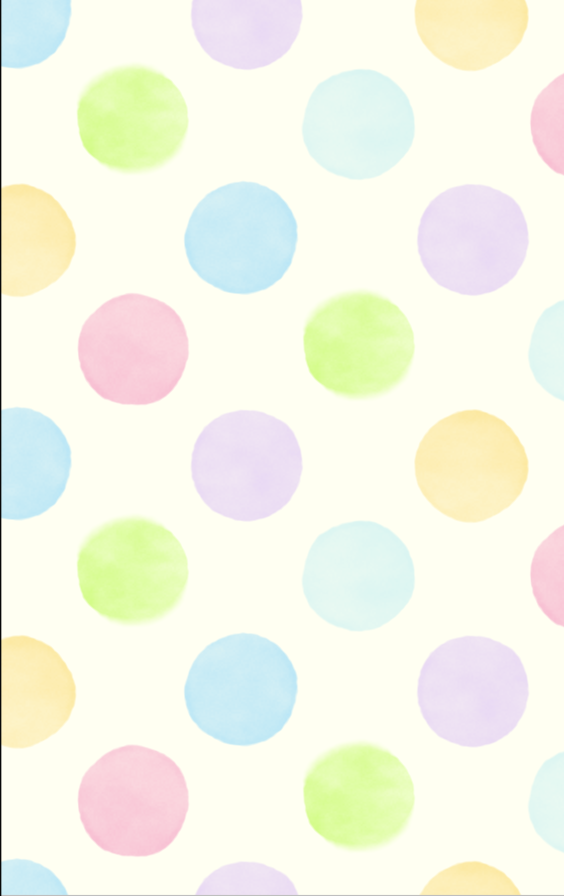
Reproduce this pattern procedurally as a Shadertoy shader.

```glsl
const vec3 PAPER = vec3(1.0, 1.0, 0.95);
const vec2 SPACING = vec2(0.2525, 0.126);   // dot pitch along a row, row pitch
const vec2 FIRST_DOT = vec2(0.021, 0.0163); // from the top left corner
const float RADIUS = 0.0622;

// Order: blue, lilac, yellow, green, aqua, pink
const vec3 PIGMENT[6] = vec3[6](
    vec3(0.765, 0.915, 0.962), vec3(0.918, 0.86, 0.955), vec3(0.99, 0.925, 0.68),
    vec3(0.865, 0.99, 0.62), vec3(0.865, 0.963, 0.95), vec3(0.975, 0.785, 0.843));
const vec2 NUDGE[6] = vec2[6](
    vec2(-0.004, 0.002), vec2(0.002, 0.001), vec2(0.0, 0.0),
    vec2(0.001, 0.009), vec2(0.0, 0.003), vec2(0.001, 0.004));
const vec2 POOLING[6] = vec2[6](
    vec2(0.06, -0.12), vec2(0.04, -0.03), vec2(0.08, 0.16),
    vec2(-0.12, -0.12), vec2(0.06, 0.03), vec2(-0.05, -0.1));

float hash(vec2 p) {
    vec3 h = fract(vec3(p.xyx) * 0.1031);
    h += dot(h, h.yzx + 33.33);
    return fract((h.x + h.y) * h.z);
}

float valueNoise(vec2 p) {
    vec2 cell = floor(p), f = fract(p);
    f = f * f * (3.0 - 2.0 * f);
    float low = mix(hash(cell), hash(cell + vec2(1, 0)), f.x);
    float high = mix(hash(cell + vec2(0, 1)), hash(cell + vec2(1, 1)), f.x);
    return mix(low, high, f.y);
}

float fbm(vec2 p) {
    float sum = 0.0, weight = 0.5;
    for (int i = 0; i < 4; i++) {
        sum += weight * valueNoise(p);
        p = p * 2.03 + 17.1;
        weight *= 0.5;
    }
    return sum / 0.9375;
}

// Colour family alternates by row and shifts one dot every second row
int dotKind(float column, float row) {
    float shift = mod(floor(row * 0.5), 2.0);
    return int(mod(column - shift, 3.0) + 3.0 * mod(row, 2.0) + 0.5);
}

// Pigment amount at q, measured in dot radii
float washDensity(vec2 q, int kind, float pixel) {
    vec2 seed = vec2(23.7, 11.3) * float(kind + 1);
    float isGreen = kind == 3 ? 1.0 : 0.0;
    q.y *= 1.0 + 0.07 * isGreen;

    // Slightly uneven outline; green bleeds out at top left and lower right
    float outline = 1.0 + 0.06 * (valueNoise(q * 1.8 + seed) - 0.5)
                  + 0.018 * (valueNoise(q * 12.0 + seed) - 0.5);
    float inside = outline - length(q);
    float bleed = isGreen * smoothstep(0.45, 1.0, abs(q.y - 0.35 * q.x));
    float soft = max(pixel, 0.026 + 0.1 * bleed);
    float cover = smoothstep(-soft, soft, inside);

    // Cloudy wash, pooled pigment and a faint dried rim
    float cloud = fbm(q * vec2(1.5, 2.2) + seed) - 0.5;
    float grain = valueNoise(q * 28.0 + seed) - 0.5;
    float rim = exp(-pow((inside - 0.05) * 18.0, 2.0))
              * smoothstep(0.3, 0.8, valueNoise(q * 1.4 + seed + 5.0));
    float body = 0.86 + dot(q, POOLING[kind]) + (0.45 + 0.45 * isGreen) * cloud
               + 0.09 * grain + 0.14 * rim * (1.0 - isGreen);
    return cover * clamp(body, 0.25, 1.25);
}

vec3 paintDots(vec3 colour, vec2 p, float pixel) {
    float nearestRow = round((p.y - FIRST_DOT.y) / SPACING.y);
    for (int i = -1; i <= 1; i++) {
        float row = nearestRow + float(i);
        float stagger = 0.5 * mod(row, 2.0);
        float column = round((p.x - FIRST_DOT.x) / SPACING.x - stagger);
        vec2 centre = FIRST_DOT + SPACING * vec2(column + stagger, row);
        int kind = dotKind(column, row);
        vec2 q = (p - centre) * vec2(1, -1) - NUDGE[kind];
        float density = washDensity(q / RADIUS, kind, pixel / RADIUS);
        colour = mix(colour, PIGMENT[kind], density);
    }
    return colour;
}

// Coverage of a thin strip along a canvas border
float borderStrip(float distance, float width, float pixel) {
    return clamp((width - distance) / pixel + 0.5, 0.0, 1.0);
}

void mainImage(out vec4 fragColor, in vec2 fragCoord) {
    float pixel = 1.0 / iResolution.y;
    vec2 uv = fragCoord * pixel;
    vec3 colour = paintDots(PAPER, vec2(uv.x, 1.0 - uv.y), pixel);

    // Dark left border and faint lower border
    colour = mix(colour, vec3(0.75), borderStrip(uv.y, 0.0012, pixel));
    colour = mix(colour, vec3(0.03), borderStrip(uv.x, 0.0015, pixel));
    fragColor = vec4(clamp(colour, 0.0, 1.0), 1.0);
}
```
